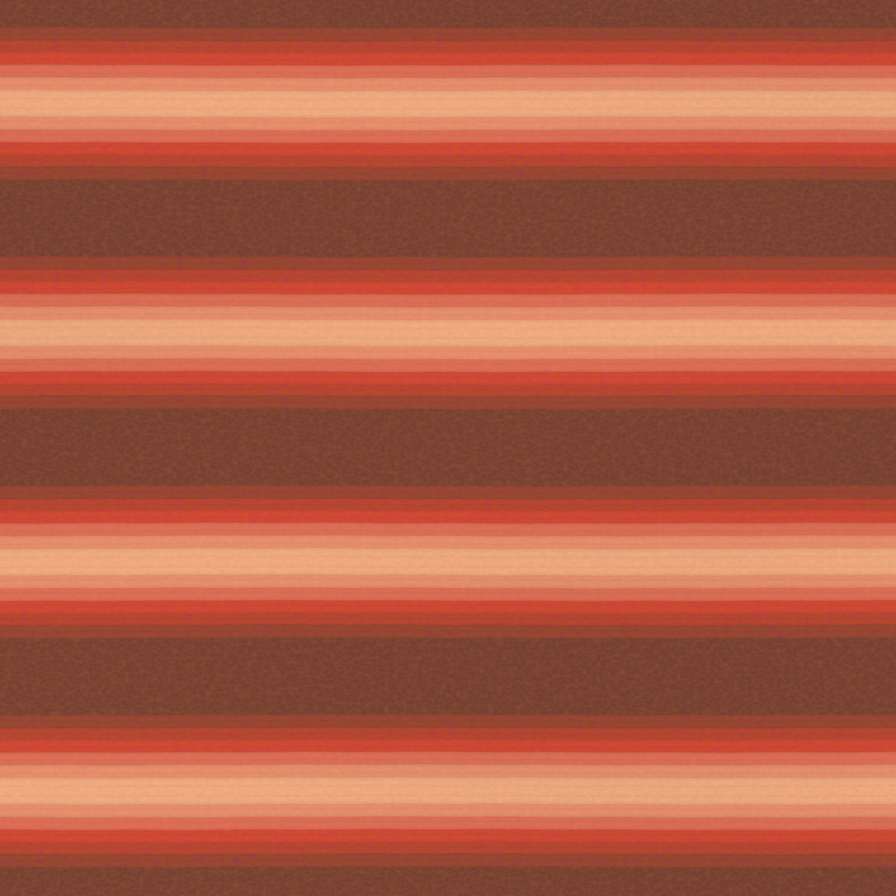
A WebGL 2 fragment shader for this pattern:

```glsl
#version 300 es
precision highp float;
// Woven horizontal stripes: peach cores stepping through reds into broad brown bands.

uniform vec2 u_resolution;
out vec4 fragColor;

vec2 hash2(vec2 p) {
    vec3 q = fract(vec3(p.xyx) * vec3(0.1031, 0.1030, 0.0973));
    q += dot(q, q.yzx + 33.33);
    return fract((q.xx + q.yz) * q.zy);
}

// Cellular noise: distance to the nearest scattered point
float cellular(vec2 p) {
    vec2 cell = floor(p), local = fract(p);
    float nearest = 2.0;
    for (int j = -1; j <= 1; j++)
        for (int i = -1; i <= 1; i++) {
            vec2 offset = vec2(i, j);
            nearest = min(nearest, length(offset + hash2(cell + offset) - local));
        }
    return nearest;
}

void main() {
    vec2 uv = gl_FragCoord.xy / u_resolution;
    float pixel = 1.0 / u_resolution.y;

    // Distance from the nearest peach core, with a slight drift of the cloth
    float period = 0.2556;
    float drift = 0.0004 * sin(uv.x * 9.0 + uv.y * 5.0) + 0.0002 * sin(uv.x * 47.0 - uv.y * 31.0);
    float y = uv.y + drift - 0.8841;
    float d = abs(y - period * round(y / period));

    // Bands from the core outward, and the outer edge of each
    vec3 bands[7] = vec3[7](
        vec3(0.925, 0.655, 0.485), vec3(0.890, 0.550, 0.415), vec3(0.850, 0.425, 0.330),
        vec3(0.805, 0.280, 0.210), vec3(0.710, 0.270, 0.200), vec3(0.595, 0.270, 0.205),
        vec3(0.490, 0.268, 0.200));
    float edges[6] = float[6](0.0146, 0.0290, 0.0432, 0.0575, 0.0705, 0.0850);

    vec3 color = bands[0];
    float seam = 0.0;
    float blur = max(0.0011, 0.75 * pixel);
    for (int i = 0; i < 6; i++) {
        color = mix(color, bands[i + 1], smoothstep(-blur, blur, d - edges[i]));
        float s = (d - edges[i]) / 0.0015;
        seam += exp(-s * s);
    }

    // Fine ribs and darker seams between the bands
    float brown = smoothstep(0.083, 0.087, d);
    float red = smoothstep(0.040, 0.046, d) * (1.0 - brown);
    float ribs = sin(d * 870.0) + 0.5 * sin(d * 1740.0 + 1.0);
    color *= 1.0 - 0.025 * seam * (1.0 - brown) + 0.012 * ribs * (1.0 - brown);

    // Fabric grain, strongest in the dark bands
    float grain = cellular(uv * vec2(190.0, 260.0)) - 0.5;
    float fleck = cellular(uv * vec2(95.0, 150.0) + 37.0) - 0.5;
    color *= 1.0 + (grain + 0.6 * fleck) * mix(0.035, 0.13, brown);

    // Violet and orange mottling of the red threads
    float mottle = cellular(uv * vec2(110.0, 240.0) + 71.0) - 0.5;
    color += mottle * vec3(0.02, -0.05, 0.07) * (red + 0.25 * brown);

    // Faint uneven dye across the cloth
    color *= 1.0 + 0.008 * sin(uv.x * 5.0 + 1.5 * sin(uv.y * 7.0));

    fragColor = vec4(clamp(color, 0.0, 1.0), 1.0);
}
```
